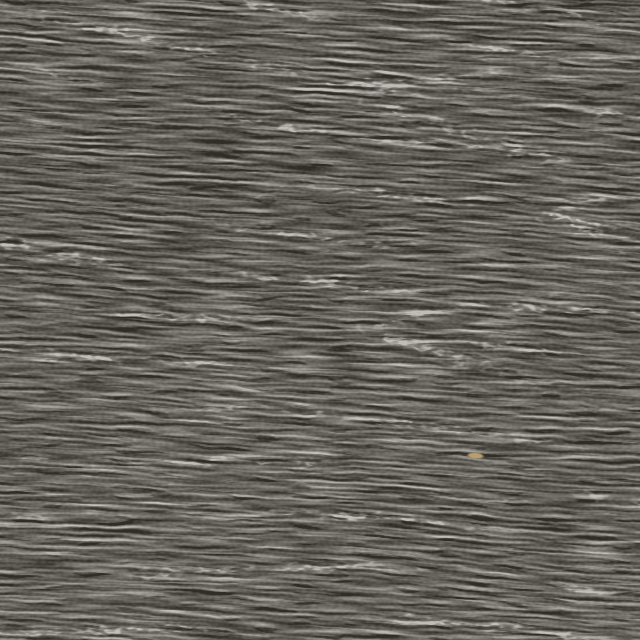
A Shadertoy shader for this texture:

```glsl
// Grey brushed oak: fine near-horizontal grain with broken, whitewashed veins.

vec2 cellGradient(vec2 cell) {
    vec3 h = fract(cell.xyx * vec3(0.1031, 0.1030, 0.0973));
    h += dot(h, h.yzx + 33.33);
    float angle = 6.2832 * fract((h.x + h.y) * h.z);
    return vec2(cos(angle), sin(angle));
}

// Gradient noise, roughly -0.7 to 0.7
float gradientNoise(vec2 p) {
    vec2 cell = floor(p), f = p - cell;
    vec2 u = f * f * f * (f * (f * 6.0 - 15.0) + 10.0);
    float a = dot(cellGradient(cell), f);
    float b = dot(cellGradient(cell + vec2(1, 0)), f - vec2(1, 0));
    float c = dot(cellGradient(cell + vec2(0, 1)), f - vec2(0, 1));
    float d = dot(cellGradient(cell + vec2(1, 1)), f - vec2(1, 1));
    return mix(mix(a, b, u.x), mix(c, d, u.x), u.y);
}

// Thin fibres; the finest ones are shorter
float fibres(vec2 p) {
    return 0.26 * gradientNoise(p * vec2(9.0, 91.0) + 31.7)
         + 0.56 * gradientNoise(p * vec2(7.0, 149.0) + 83.1)
         + 0.62 * gradientNoise(p * vec2(15.0, 223.0) + 59.4);
}

float softLine(float dist, float width) {
    return exp(-dist * dist / (width * width));
}

// Sloping growth lines plus pointed cathedral arches opening to the right
float veins(vec2 p) {
    float ragged = 0.010 * gradientNoise(p * vec2(18.0, 50.0))
                 + 0.010 * gradientNoise(p * vec2(65.0, 120.0) + 17.0);
    float level = p.y + (0.05 + 0.12 * p.y) * p.x + ragged
                + 0.06 * gradientNoise(p * vec2(1.4, 3.0) + 4.6);
    float lines = softLine(abs(fract(level * 12.0) - 0.5) / 12.0, 0.0045);
    lines *= smoothstep(-0.22, 0.2, gradientNoise(p * vec2(2.8, 14.0) + 52.0));

    float arches = 0.0;
    for (int i = 0; i < 3; i++) {
        float n = float(i);
        vec2 q = p - vec2(0.58 + 0.28 * mod(n, 2.0), 0.85 - 0.18 * n);
        q.x += 3.0 * ragged;
        q.y += 0.09 * q.x + ragged;
        float arm = abs(q.y) - 0.20 * pow(max(q.x, 0.0), 0.8);
        float reach = smoothstep(-0.02, 0.01, q.x) * exp(-4.0 * max(q.x, 0.0));
        arches += 1.2 * softLine(arm, 0.007) * reach;
    }
    float broken = smoothstep(-0.4, 0.1, gradientNoise(p * vec2(16.0, 55.0) + 9.0));
    return min(lines + arches, 1.0) * broken;
}

void mainImage(out vec4 fragColor, in vec2 fragCoord) {
    vec2 uv = fragCoord / iResolution.y;

    // Grain direction falls gently to the right and wavers
    vec2 grain = uv;
    grain.y += 0.055 * uv.x + 0.012 * gradientNoise(uv * vec2(2.0, 3.5) + 2.0)
             + 0.0020 * gradientNoise(uv * vec2(26.0, 45.0) + 61.0);

    // Each fibre is lit from above and shades the one below
    float fibre = fibres(grain) - 0.42 * fibres(grain + vec2(0.0, 0.0055));
    float vein = veins(uv);
    float tone = 0.315 + 0.07 * gradientNoise(uv * vec2(1.5, 5.0) + 11.0)
               + 0.03 * (0.5 - uv.y);
    tone += fibre + 0.25 * fibre * fibre;

    // Crisp pale threads between the fibres
    float thread = gradientNoise(grain * vec2(7.0, 163.0) + 211.0);
    tone += 0.32 * smoothstep(0.2, 0.4, thread);

    // Crumbly white filler
    float crumb = gradientNoise(grain * vec2(55.0, 190.0) + 23.0);
    tone += vein * (0.12 + 0.56 * smoothstep(-0.2, 0.2, crumb + 0.6 * fibre));

    // Short dark pores, with a light lip above each
    vec2 poreScale = vec2(18.0, 140.0);
    float pore = gradientNoise(grain * poreScale + 140.0);
    float lip = gradientNoise((grain - vec2(0.0, 0.004)) * poreScale + 140.0);
    tone += 0.18 * smoothstep(0.22, 0.4, lip) - 0.30 * smoothstep(0.22, 0.4, pore);

    // Faint surface speckle
    tone += 0.16 * gradientNoise(uv * vec2(140.0, 250.0));

    vec3 color = mix(vec3(0.24, 0.23, 0.20), vec3(0.67, 0.66, 0.64), clamp(tone, -0.12, 1.2));

    // Single straw-coloured fleck
    vec2 fleck = (uv - vec2(0.743, 0.288)) / vec2(0.014, 0.005);
    fleck.y += 0.2 * fleck.x;
    color = mix(color, vec3(0.72, 0.62, 0.42), 1.0 - smoothstep(0.6, 1.1, length(fleck)));

    fragColor = vec4(color, 1.0);
}
```
